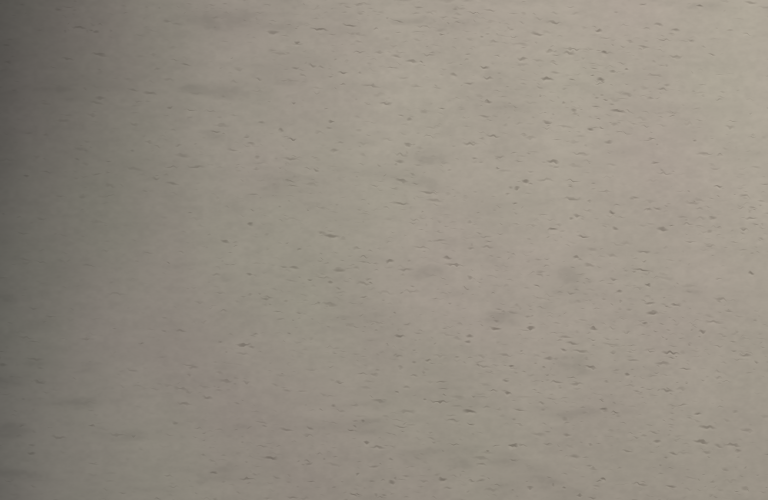
Write a Shadertoy shader that draws this texture.

```glsl
// Worn plaster wall in soft side light: a warm grey surface that falls into
// shadow at the left, with grainy mottling and short, nearly level pits.
// Value noise makes the mottling; jittered grid cells scatter the pits.

const vec3 SHADOW_COLOR = vec3(0.385, 0.378, 0.358);
const vec3 LIT_COLOR    = vec3(0.685, 0.651, 0.600);
const vec3 PIT_TINT     = vec3(0.95, 1.0, 1.04);   // pits absorb blue the most
const vec3 CHROMA_DRIFT = vec3(0.012, -0.010, 0.010); // pink to green patches
const float LIGHT_FALLOFF   = 3.9;
const float BOTTOM_DIM      = 0.12;
const float CORNER_DIM      = 0.18;
const float MOTTLE_CONTRAST = 0.050;
const float STREAK_CONTRAST = 0.045;
const float GRAIN_CONTRAST  = 0.062;
const float SMUDGE_DEPTH    = 0.075;
const float PIT_DEPTH       = 0.22;
const float PIT_SLOPE       = 0.09;
const float PIT_SOFTNESS    = 0.0019;
const vec2 LARGE_PIT_CELL = vec2(0.054, 0.025);
const vec2 SMALL_PIT_CELL = vec2(0.031, 0.015);
const vec2 SPECK_CELL     = vec2(0.019, 0.011);

float hash12(vec2 p) {
    vec3 q = fract(vec3(p.xyx) * 0.1031);
    q += dot(q, q.yzx + 33.33);
    return fract((q.x + q.y) * q.z);
}

float valueNoise(vec2 p) {
    vec2 i = floor(p), f = fract(p);
    f = f * f * (3.0 - 2.0 * f);
    float low  = mix(hash12(i), hash12(i + vec2(1, 0)), f.x);
    float high = mix(hash12(i + vec2(0, 1)), hash12(i + vec2(1, 1)), f.x);
    return mix(low, high, f.y);
}

// Fractal noise, centred on zero
float fbm(vec2 p) {
    float sum = 0.0, amplitude = 0.5;
    for (int i = 0; i < 4; i++) {
        sum += amplitude * (valueNoise(p) - 0.5);
        p = mat2(1.6, 1.2, -1.2, 1.6) * p + 17.3;
        amplitude *= 0.5;
    }
    return sum;
}

// Coverage by ragged dashes; x is the dark pit, y its lit lower rim
vec2 pitLayer(vec2 p, vec2 cell, float density, float seed, float blur) {
    vec2 home = floor(p / cell);
    vec2 cover = vec2(0.0);
    float ragged = (valueNoise(p * 150.0 + seed) - 0.5) * 0.005;
    for (int y = -1; y <= 1; y++)
    for (int x = -1; x <= 1; x++) {
        vec2 id = home + vec2(x, y);
        vec2 key = id + seed;
        vec2 jitter = vec2(hash12(key + 11.7), hash12(key + 47.1));
        vec2 center = (id + jitter) * cell;
        float cluster = smoothstep(0.3, 0.75, valueNoise(center * vec2(4.0, 9.0) + seed));
        float chance = density * (0.3 + 1.4 * cluster) * (0.55 + 0.4 * center.x);
        if (hash12(key) > chance) continue;

        float size = hash12(key + 83.9);
        vec2 radius = cell * vec2(mix(0.08, 0.25, size * size), mix(0.06, 0.11, hash12(key + 5.3)));
        vec2 d = p - center;
        d.y += d.x * PIT_SLOPE * (0.3 + 1.4 * jitter.x) + ragged;
        float strength = mix(0.2, 1.0, pow(hash12(key + 29.5), 1.5));
        float edge = (length(d / radius) - 1.0) * radius.y;
        float rim = (length((d + vec2(0.0, 2.0 * radius.y)) / radius) - 1.0) * radius.y;
        cover.x = max(cover.x, strength * (1.0 - smoothstep(-blur, blur, edge)));
        cover.y = max(cover.y, strength * (1.0 - smoothstep(-blur, blur, rim)));
    }
    return cover;
}

// Side light, dimmer toward the bottom and the upper left corner
vec3 wallLight(vec2 uv) {
    float lit = 1.0 - exp(-LIGHT_FALLOFF * (uv.x + 0.02));
    vec3 color = mix(SHADOW_COLOR, LIT_COLOR, lit);
    color *= 1.0 - BOTTOM_DIM * pow(1.0 - uv.y, 1.6) * smoothstep(0.0, 0.5, uv.x);
    vec2 corner = (uv - vec2(0.0, 1.0)) * vec2(5.0, 2.0);
    return color * (1.0 - CORNER_DIM * exp(-dot(corner, corner)));
}

void mainImage(out vec4 fragColor, in vec2 fragCoord) {
    vec2 uv = fragCoord / iResolution.xy;
    vec2 p = fragCoord / iResolution.y;
    vec2 tilted = mat2(0.8, 0.6, -0.6, 0.8) * p;
    float blur = max(PIT_SOFTNESS, 0.7 / iResolution.y);

    // Broad clouds, level trowel streaks, faint upright bands, fine grain
    float grain = fbm(p * vec2(85.0, 125.0) + 59.0);
    float tone = MOTTLE_CONTRAST * fbm(tilted * 7.0);
    tone += STREAK_CONTRAST * fbm(p * vec2(13.0, 46.0) + 31.0);
    tone += 0.018 * (valueNoise(p * vec2(17.0, 1.3) + 7.0) - 0.5);
    tone += GRAIN_CONTRAST * grain;

    // Grainy smudges where the surface is scuffed
    float scuff = fbm(p * vec2(7.0, 22.0) + 83.0) + 0.35 * grain;
    tone -= SMUDGE_DEPTH * smoothstep(0.1, 0.38, scuff);

    vec3 color = wallLight(uv) * (1.0 + tone);
    color += CHROMA_DRIFT * fbm(tilted * 4.5 + 113.0);

    vec2 pits = pitLayer(p, LARGE_PIT_CELL, 0.36, 0.0, blur);
    pits = max(pits, 0.85 * pitLayer(p, SMALL_PIT_CELL, 0.30, 211.0, blur));
    pits = max(pits, 0.65 * pitLayer(p, SPECK_CELL, 0.26, 405.0, blur));
    float relief = smoothstep(-0.1, 0.7, uv.x);
    color *= 1.0 + 0.04 * pits.y * (1.0 - pits.x) * relief;
    color *= 1.0 - PIT_DEPTH * pits.x * mix(0.55, 1.0, relief) * PIT_TINT;

    fragColor = vec4(clamp(color, 0.0, 1.0), 1.0);
}
```
